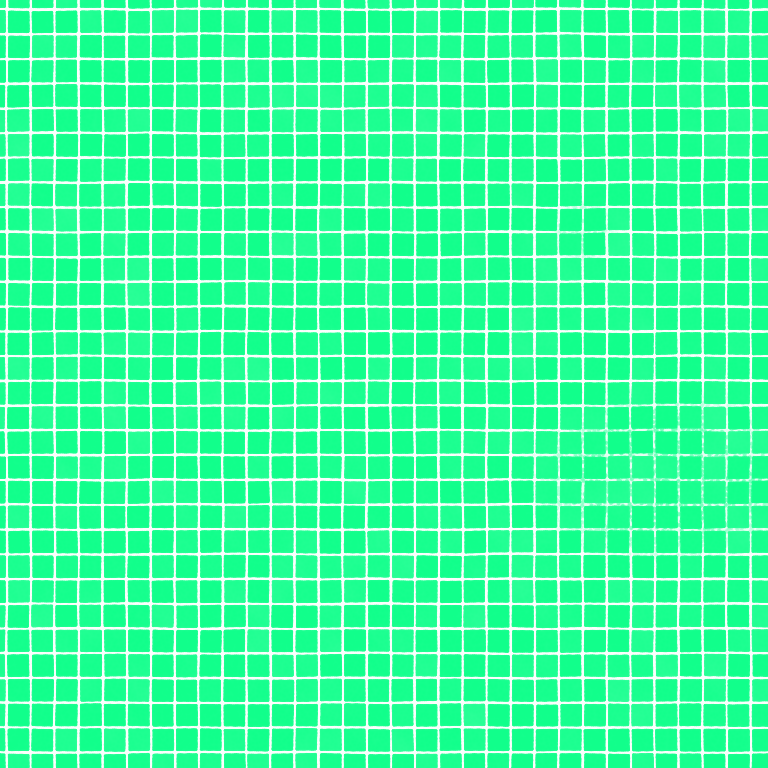
Write a Shadertoy shader that draws this pattern.

```glsl
#define GRID vec2(32.0, 31.0)
#define GRID_SHIFT vec2(0.28, 0.63)
#define GAP 0.092
#define CORNER 0.07
#define JITTER 0.022
#define WANDER 0.022
#define ROUGHNESS 0.007
#define TINT 0.11
#define GREEN vec3(0.065, 1.0, 0.545)
#define GROUT vec3(0.985, 1.0, 0.992)
#define WORN_CENTER vec2(0.87, 0.38)
#define WORN_RADIUS vec2(0.19, 0.12)

vec2 hash2(vec2 p) {
    vec3 q = fract(p.xyx * vec3(0.1031, 0.1030, 0.0973));
    q += dot(q, q.yzx + 33.33);
    return fract((q.xx + q.yz) * q.zy);
}

// Distance to the nearest scattered cell point
float cellular(vec2 p) {
    vec2 cell = floor(p), f = fract(p);
    float nearest = 2.0;
    for (int y = -1; y <= 1; y++) {
        for (int x = -1; x <= 1; x++) {
            vec2 o = vec2(x, y);
            vec2 r = o + hash2(cell + o) - f;
            nearest = min(nearest, dot(r, r));
        }
    }
    return sqrt(nearest);
}

// Layered sines, roughly -1 to 1
float waves(vec2 p) {
    return 0.5 * sin(p.x + 1.7 * sin(p.y * 0.8))
         + 0.3 * sin(p.y * 2.1 - p.x * 0.7 + 1.3)
         + 0.2 * sin(p.x * 3.7 + p.y * 2.9);
}

float roundedBox(vec2 p, vec2 halfSize, float radius) {
    vec2 q = abs(p) - halfSize + radius;
    return length(max(q, 0.0)) + min(max(q.x, q.y), 0.0) - radius;
}

void mainImage(out vec4 fragColor, in vec2 fragCoord) {
    vec2 uv = fragCoord / iResolution.xy;
    vec2 p = uv * GRID - GRID_SHIFT;
    float pixel = GRID.y / min(iResolution.x, iResolution.y);

    // Hand-laid grid with a slight drift
    vec2 grid = p + WANDER * vec2(waves(p * 0.7), waves(p.yx * 0.6 + 4.0));
    vec2 id = floor(grid);
    vec2 local = fract(grid) - 0.5;

    // Each tile is nudged, resized and tilted
    vec2 nudge = hash2(id + 17.0) - 0.5;
    vec2 stretch = hash2(id + 71.0) - 0.5;
    vec2 shade = hash2(id + 131.0);
    local -= JITTER * nudge;
    local += JITTER * (shade.y - 0.5) * vec2(-local.y, local.x) * 1.5;
    float tile = roundedBox(local, 0.5 - 0.5 * GAP + 0.5 * JITTER * stretch, CORNER);
    tile += ROUGHNESS * waves(p * 19.0);
    float soft = max(0.018, 0.5 * pixel);
    float grout = smoothstep(-soft, soft, tile);

    // Worn patches break the grout into flecks
    float worn = 1.0 - smoothstep(0.5, 1.1, length((uv - WORN_CENTER) / WORN_RADIUS));
    float smallWorn = 1.0 - smoothstep(0.4, 1.0, length((uv - vec2(0.76, 0.7)) / 0.05));
    worn = max(worn, 0.6 * smallWorn);
    float fleck = smoothstep(0.25, 0.6, cellular(p * 5.0));
    grout *= 1.0 - worn * mix(0.6, 0.1, fleck);

    // Glaze: tone per tile, cloudy patches and fine grain
    float cloud = 0.5 + 0.5 * waves(p * 1.3 + 6.0 * shade);
    float grain = cellular(p * 6.0) - 0.5;
    float tint = TINT * (shade.x * shade.x * (0.45 + 0.55 * cloud) + 0.2 * grain);
    tint += 0.05 * smoothstep(-0.09, 0.0, tile);
    vec3 color = mix(GREEN, GROUT, max(tint, 0.0));

    fragColor = vec4(mix(color, GROUT, grout), 1.0);
}
```
